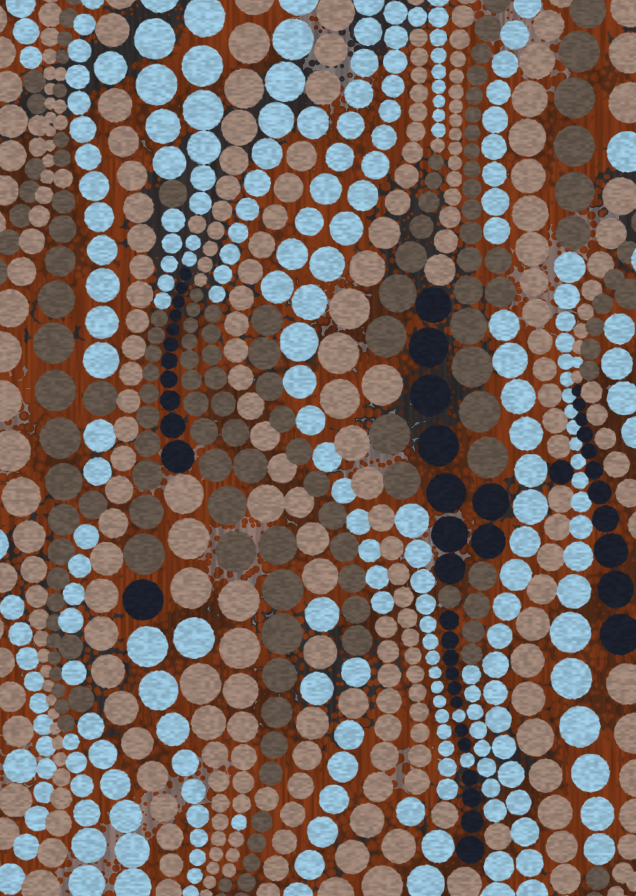
This pattern is drawn by a Shadertoy shader. Its source:

```glsl
const float COLUMN = 0.0505;      // mean distance between dot columns (canvas width = 1)
const float SWELL = 0.58;         // how strongly columns widen and pinch
const float LENS_X = 0.57;        // swell phase per column
const float LENS_Y = 6.85;        // swell phase per unit of height
const vec2  LENS_SHIFT = vec2(-4.1, -2.6);
const float FILL = 0.475;         // dot radius relative to the free gap
const float MAX_RADIUS = 0.0325;
const float RUN = 11.0;           // dots in a row sharing one colour
const float SOFT = 0.0016;        // softness of dot edges
const float WEAVE = 240.0;        // threads across the canvas

const vec3 RUST  = vec3(0.450, 0.200, 0.085);
const vec3 BROWN = vec3(0.285, 0.150, 0.085);
const vec3 NAVY  = vec3(0.105, 0.120, 0.165);
const vec3 SMOKE = vec3(0.160, 0.165, 0.175);
const vec3 TAUPE = vec3(0.375, 0.325, 0.285);
const vec3 TAN   = vec3(0.600, 0.505, 0.450);
const vec3 SKY   = vec3(0.580, 0.745, 0.835);
const vec3 ASH   = vec3(0.500, 0.460, 0.460);

const float TAU = 6.2831853;

float hash(vec2 p) {
    p = fract(p * vec2(0.1031, 0.1137));
    p += dot(p, p.yx + 33.33);
    return fract((p.x + p.y) * p.x * 7.31 + p.y * 5.17);
}

float threadNoise(vec2 p) {
    vec2 c = floor(p), f = fract(p);
    f *= f * (3.0 - 2.0 * f);
    return mix(mix(hash(c), hash(c + vec2(1, 0)), f.x),
               mix(hash(c + vec2(0, 1)), hash(c + vec2(1, 1)), f.x), f.y);
}

// Distance to the nearest scattered point
float cellular(vec2 p) {
    vec2 c = floor(p);
    float nearest = 2.0;
    for (int j = -1; j <= 1; j++)
    for (int i = -1; i <= 1; i++) {
        vec2 n = c + vec2(i, j);
        nearest = min(nearest, length(n + vec2(hash(n + 17.0), hash(n + 91.0)) - p));
    }
    return nearest;
}

// Broad layered sines, about -1 to 1
float drift(vec2 p) {
    return 0.6 * sin(9.0 * p.x + 2.0 * sin(4.3 * p.y)) * sin(6.1 * p.y + 1.7 * sin(5.0 * p.x))
         + 0.4 * sin(17.0 * p.x - 8.0 * p.y + 2.0 * sin(11.0 * p.y));
}

float lensPhase(float i) { return LENS_X * i + LENS_SHIFT.x + 0.6 * sin(0.31 * i); }
float heightPhase(float i) { return LENS_SHIFT.y + 0.75 * sin(0.37 * i + 2.0); }
float sway(float y) { return 0.032 * sin(5.3 * y + 0.5) + 0.010 * sin(13.0 * y); }

float columnX(float i, float y) {
    float bulge = SWELL / LENS_X * sin(lensPhase(i)) * cos(LENS_Y * y + heightPhase(i));
    return COLUMN * (i + bulge) + sway(y);
}

// Maps an angle to even dot counts (q) and back (1/q)
float retime(float angle, float q) {
    float turn = TAU * floor(angle / TAU + 0.5);
    float h = 0.5 * (angle - turn);
    return turn + 2.0 * atan(q * sin(h), cos(h));
}

vec3 dotColour(float column, float k) {
    float run = floor(k / RUN + hash(vec2(column + 60.0, 3.0)));
    float tone = fract(column * 0.618 + 0.45 * hash(vec2(column + 50.0, run + 70.0)));
    if (hash(vec2(column + 130.0, k + 210.0)) > 0.93) tone = fract(tone + 0.4);
    return tone < 0.33 ? SKY : tone < 0.52 ? TAUPE : tone < 0.87 ? TAN : NAVY;
}

vec3 ground(vec2 p) {
    float grain = cellular(p * 75.0) - 0.5;
    float streak = threadNoise(p * vec2(WEAVE, 14.0) + 40.0);
    float shade = drift(p * 1.3 + 2.0) + 0.9 * grain + 0.7 * (streak - 0.5);
    vec3 col = mix(RUST, BROWN, smoothstep(-0.05, 0.45, shade));
    col = mix(col, SMOKE, 0.9 * smoothstep(0.36, 0.52, drift(p + 5.3) + 0.8 * grain));
    col = mix(col, ASH, 0.8 * smoothstep(0.62, 0.74, drift(p * 1.2 + 8.1) + 0.8 * grain));
    return col * (0.82 + 0.36 * streak);
}

void mainImage(out vec4 fragColor, in vec2 fragCoord) {
    vec2 p = fragCoord / iResolution.x;
    vec3 col = ground(p);
    float edge = max(SOFT, 0.8 / iResolution.x);
    float fray = 0.0018 * (threadNoise(p * WEAVE + 9.0) - 0.5);
    float weave = 0.88 + 0.24 * threadNoise(p * vec2(0.6, 1.2) * WEAVE);

    // Dots strung along the nearby columns
    float home = floor((p.x - sway(p.y)) / COLUMN + 0.5);
    for (int c = -3; c <= 3; c++) {
        float i = home + float(c);
        float a = SWELL * cos(lensPhase(i)), q = sqrt((1.0 - a) / (1.0 + a));
        float stepAngle = COLUMN * LENS_Y * sqrt(1.0 - a * a);
        float offset = hash(vec2(i + 40.0, 11.0)), start = heightPhase(i);
        float here = floor(retime(LENS_Y * p.y + start, q) / stepAngle - offset + 0.5);
        for (int n = -1; n <= 1; n++) {
            float k = here + float(n);
            float angle = retime((k + offset) * stepAngle, 1.0 / q);
            float y = (angle - start) / LENS_Y;
            float gap = 0.5 * (columnX(i + 1.0, y) - columnX(i - 1.0, y));
            float spacing = COLUMN * (1.0 + a * cos(angle));
            float size = 0.92 + 0.14 * hash(vec2(i + 80.0, k + 150.0));
            float radius = min(FILL * size * min(1.1 * gap, spacing), MAX_RADIUS);
            float d = length(p - vec2(columnX(i, y), y)) - max(radius, 0.006) + fray;
            col = mix(col, dotColour(i, k) * weave, 1.0 - smoothstep(-edge, edge, d));
        }
    }
    fragColor = vec4(col, 1.0);
}
```
